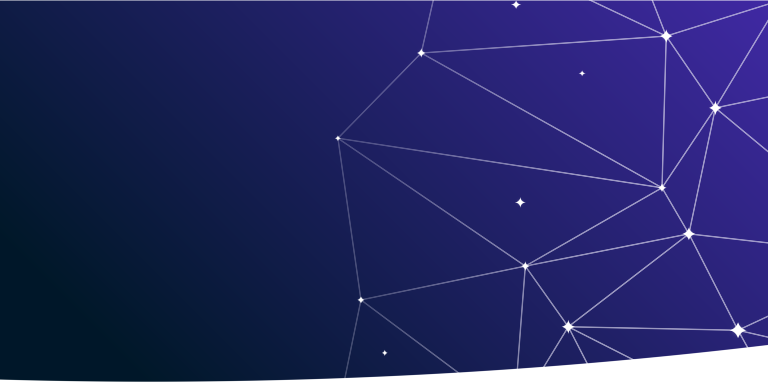
This background is drawn by a Shadertoy shader. Its source:

```glsl
// Constellation of four-pointed stars on a diagonal night gradient above a white curve
#define NIGHT vec3(0.0, 0.092, 0.16)
#define VIOLET vec3(0.25, 0.16, 0.64)
#define LINE_COLOR vec3(0.86, 0.85, 0.93)
#define LINE_HALF_WIDTH 0.0013
#define STAR_POWER 0.65
#define GLOW 0.25
#define CURVE_LOW vec2(0.39, 0.006)
#define CURVE_BEND 0.0369

// Stars: x, y, radius in canvas heights; the last four stay unlinked
const vec3 STARS[14] = vec3[14](
    vec3(1.097, 0.862, 0.012), vec3(0.880, 0.640, 0.008),
    vec3(1.735, 0.906, 0.018), vec3(1.863, 0.719, 0.018),
    vec3(1.724, 0.511, 0.012), vec3(1.794, 0.391, 0.018),
    vec3(1.368, 0.307, 0.012), vec3(0.940, 0.219, 0.010),
    vec3(1.480, 0.149, 0.018), vec3(1.922, 0.140, 0.023),
    vec3(1.344, 0.988, 0.012), vec3(1.516, 0.809, 0.008),
    vec3(1.355, 0.473, 0.013), vec3(1.002, 0.081, 0.008));

// Links between pairs of stars
const ivec2 LINKS[18] = ivec2[18](
    ivec2(0, 1), ivec2(0, 2), ivec2(0, 4), ivec2(1, 4), ivec2(1, 6), ivec2(1, 7),
    ivec2(2, 4), ivec2(2, 3), ivec2(3, 4), ivec2(3, 5), ivec2(4, 5), ivec2(4, 6),
    ivec2(5, 6), ivec2(5, 8), ivec2(5, 9), ivec2(6, 7), ivec2(6, 8), ivec2(8, 9));

// Links leaving the canvas: star index, angle in degrees
const vec2 RAYS[17] = vec2[17](
    vec2(0, 77.2), vec2(2, 154.7), vec2(2, 111.3), vec2(2, 17.4),
    vec2(3, 58.9), vec2(3, 11.7), vec2(3, -39.7), vec2(5, -6.5),
    vec2(6, -94.4), vec2(7, -101.6), vec2(7, -36.8), vec2(8, -121.4),
    vec2(8, -62.8), vec2(8, -26.9), vec2(9, 25.0), vec2(9, -13.0), vec2(9, -61.0));

float segmentDistance(vec2 p, vec2 a, vec2 b) {
    vec2 pa = p - a, ba = b - a;
    return length(pa - ba * clamp(dot(pa, ba) / dot(ba, ba), 0.0, 1.0));
}

// Concave superellipse with four tips
float starShape(vec2 q, float radius) {
    vec2 s = pow(abs(q) + 1e-5, vec2(STAR_POWER));
    return pow(s.x + s.y, 1.0 / STAR_POWER) - radius;
}

void mainImage(out vec4 fragColor, in vec2 fragCoord) {
    vec2 p = fragCoord / iResolution.y;
    float px = 1.0 / iResolution.y;

    // Diagonal gradient
    float t = clamp(((p.x + p.y) / 3.0 - 0.13) / 0.87, 0.0, 1.0);
    vec3 color = mix(NIGHT, VIOLET, t);

    // Nearest constellation line
    float d = 10.0;
    for (int i = 0; i < 18; i++)
        d = min(d, segmentDistance(p, STARS[LINKS[i].x].xy, STARS[LINKS[i].y].xy));
    for (int i = 0; i < 17; i++) {
        vec2 start = STARS[int(RAYS[i].x)].xy;
        float angle = radians(RAYS[i].y);
        d = min(d, segmentDistance(p, start, start + 2.0 * vec2(cos(angle), sin(angle))));
    }

    // Lines fade toward the left; thin ones keep their weight at small sizes
    float cover = 1.0 - smoothstep(0.0, px, d - LINE_HALF_WIDTH * 0.5);
    cover *= min(1.0, 2.0 * LINE_HALF_WIDTH / px);
    float strength = mix(0.25, 0.65, smoothstep(0.85, 1.6, p.x));
    color = mix(color, LINE_COLOR, cover * strength);

    // Stars with a faint halo
    for (int i = 0; i < 14; i++) {
        vec2 q = p - STARS[i].xy;
        float radius = STARS[i].z;
        float halo = GLOW * exp(-4.0 * dot(q, q) / (radius * radius));
        float body = 1.0 - smoothstep(-px, px, starShape(q, radius) * 0.6);
        color = mix(color, vec3(1.0), max(halo, body));
    }

    // White curve below and a fine rim along the top
    float x = p.x - CURVE_LOW.x;
    float height = p.y - CURVE_LOW.y - CURVE_BEND * x * x;
    color = mix(vec3(1.0), color, smoothstep(-0.7 * px, 0.7 * px, height));
    color = mix(color, vec3(1.0), 0.5 * smoothstep(0.997, 0.999, p.y));

    fragColor = vec4(color, 1.0);
}
```
